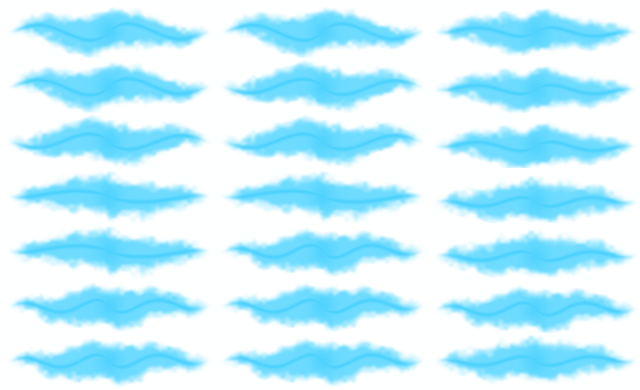
Reproduce this pattern procedurally as a WebGL 2 fragment shader.

```glsl
#version 300 es
precision highp float;

uniform vec2 u_resolution;
out vec4 fragColor;

const vec3 PAPER = vec3(0.995, 1.0, 1.0);
const vec3 MIST = vec3(0.43, 0.86, 1.0);
const vec3 CORE = vec3(0.23, 0.80, 0.99);

const float COLUMNS = 3.0;
const float ROWS = 7.0;
const float ROW_PITCH = 0.1406;  // share of the canvas height
const float TOP_MARGIN = 0.009;
const float HALF_LENGTH = 0.465; // share of the cell width

// Wave variant of each cell, column by column from the top
const int VARIANT[21] = int[21](
    0, 0, 1, 2, 2, 3, 3,
    0, 1, 1, 2, 3, 3, 3,
    4, 4, 4, 5, 5, 3, 5);

// Amplitude and winding of each variant
const vec2 WAVE[6] = vec2[6](
    vec2(0.15, 5.8), vec2(-0.14, 5.6), vec2(-0.10, 3.8),
    vec2(-0.11, 8.2), vec2(0.08, 7.0), vec2(-0.08, 7.4));

float hash(vec2 p) {
    return fract(sin(dot(p, vec2(127.1, 311.7))) * 43758.5453);
}

float valueNoise(vec2 p) {
    vec2 i = floor(p);
    vec2 f = fract(p);
    f = f * f * (3.0 - 2.0 * f);
    float low = mix(hash(i), hash(i + vec2(1.0, 0.0)), f.x);
    float high = mix(hash(i + vec2(0.0, 1.0)), hash(i + vec2(1.0, 1.0)), f.x);
    return mix(low, high, f.y);
}

float cloudNoise(vec2 p) {
    return 0.65 * valueNoise(p) + 0.35 * valueNoise(p * 2.1 + 5.3);
}

// Height of the central line; u runs from -1 to 1
float waveHeight(float u, vec2 wave) {
    float angle = sign(u) * wave.y * pow(abs(u), 0.785);
    float envelope = max(1.0 - pow(abs(u), 6.0), 0.0);
    return wave.x * sin(angle) * envelope;
}

float bell(float x, float width) {
    return exp(-x * x / (width * width));
}

// Opacity of the ragged, tapering mist
float mistAlpha(float u, float y, float lineY, float grain) {
    float reach = abs(u);
    float middle = lineY * mix(0.3, 1.0, min(reach, 1.0));
    float halfHeight = 0.31 * (1.0 - pow(reach, 1.6));
    float d = abs(y - middle) - halfHeight + (grain - 0.5) * 0.2;
    return 1.0 - smoothstep(-0.10, 0.12, d);
}

void main() {
    vec2 uv = gl_FragCoord.xy / u_resolution;

    // Cell and local coordinates
    vec2 grid = vec2(uv.x * COLUMNS, (1.0 - uv.y - TOP_MARGIN) / ROW_PITCH);
    vec2 cell = clamp(floor(grid), vec2(0.0), vec2(COLUMNS, ROWS) - 1.0);
    vec2 local = grid - cell;
    float u = (local.x - 0.512) / HALF_LENGTH;
    float sag = 0.1 * step(1.5, cell.x) * sin(3.14159 * cell.y / (ROWS - 1.0));
    float y = 0.5 - local.y + sag + 0.02;

    // Equal variants share one shape and one grain
    int variant = VARIANT[int(cell.x * ROWS + cell.y)];
    float lineY = waveHeight(u, WAVE[variant]);
    vec2 grainPos = vec2(u * 1.81, y) * 5.5 + float(variant) * 17.3;
    float grain = cloudNoise(grainPos);

    // Mist, central line and dense heart
    float tipFade = 1.0 - smoothstep(0.78, 1.04, abs(u));
    float alpha = mistAlpha(u, y, lineY, grain) * tipFade;
    float line = 0.65 * bell(y - lineY, 0.038) * tipFade;
    float heart = 0.55 * bell(u, 0.12) * bell(y, 0.24);

    vec3 color = mix(PAPER, MIST, alpha);
    color = mix(color, CORE, max(line, heart * alpha));
    fragColor = vec4(color, 1.0);
}
```
